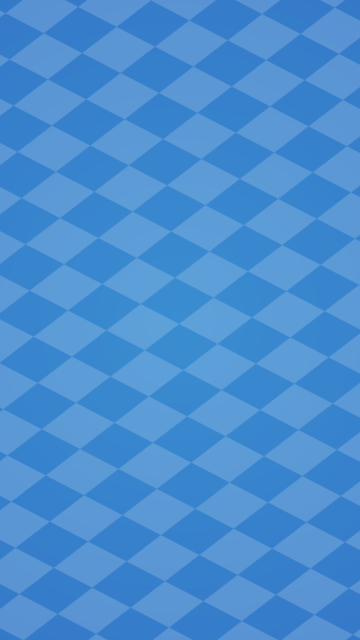
Reproduce this pattern procedurally as a Shadertoy shader.

```glsl
// Slanted blue diamond checkerboard over a soft radial glow.

// Signed checker: +1 in even cells, -1 in odd ones, with smoothed edges.
float softChecker(vec2 cell) {
    vec2 wave = abs(fract(cell * 0.5 + 0.25) * 2.0 - 1.0) - 0.5;
    vec2 side = clamp(2.0 * wave / fwidth(cell), -1.0, 1.0);
    return side.x * side.y;
}

void mainImage(out vec4 fragColor, in vec2 fragCoord) {
    // Centred coordinates, one unit per canvas height
    vec2 p = (fragCoord - 0.5 * iResolution.xy) / iResolution.y;

    // Skewed lattice spanned by the two diamond edges
    vec2 fallingEdge = vec2(0.0600, -0.0311);
    vec2 risingEdge = vec2(0.0537, 0.0411);
    vec2 cell = inverse(mat2(fallingEdge, risingEdge)) * (p - vec2(-0.0013, -0.0062));

    // Glow from the centre to the deeper blue corners
    vec3 color = mix(vec3(0.23, 0.553, 0.82), vec3(0.205, 0.475, 0.785),
                     clamp(length(p) / 0.574, 0.0, 1.0));

    // Translucent white on alternate diamonds
    float lightCell = 0.5 + 0.5 * softChecker(cell);
    color = mix(color, vec3(1.0), 0.18 * lightCell);

    fragColor = vec4(color, 1.0);
}
```
